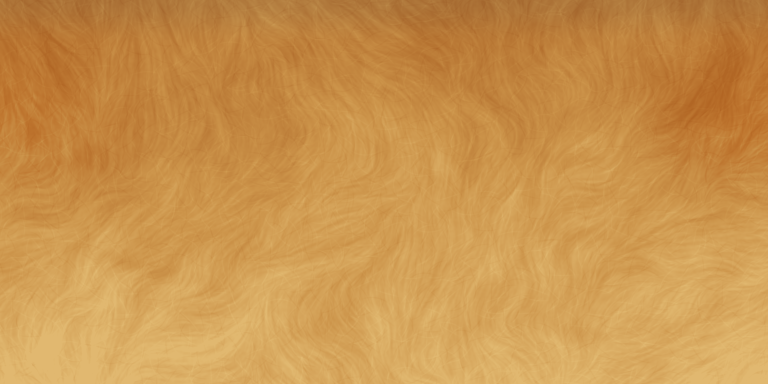
Reproduce this texture procedurally as a Shadertoy shader.

```glsl
// Soft golden fur: a vertical light gradient with darker, redder sides,
// noise smeared along a swirling flow field for the nap and its tufts,
// and layers of fine curved hairs scattered over jittered grids.

const vec3 SHADE_COLOR = vec3(0.715, 0.455, 0.195);
const vec3 BODY_COLOR  = vec3(0.80, 0.58, 0.29);
const vec3 LIGHT_COLOR = vec3(0.875, 0.71, 0.425);
const vec3 RUST_TINT   = vec3(0.01, -0.03, -0.04);
const vec3 TOP_TINT    = vec3(-0.05, -0.02, 0.01);

const float TONE_BOTTOM  = 0.93;  // tone at the lower edge
const float TONE_FALL    = 0.80;  // darkening towards the top
const float SIDE_SHADE   = 0.28;
const float CLOUD_AMOUNT = 0.55;
const float TUFT_AMOUNT  = 0.38;
const float NAP_AMOUNT   = 0.62;
const float HAIR_AMOUNT  = 0.06;
const float CREASE_AMOUNT = 0.07;

const float FLOW_ANGLE = 0.95;    // mean lie of the fur, in radians
const float FLOW_SWING = 2.8;
const float FLOW_RUFFLE = 1.8;    // smaller disorder of the lie
const float FLOW_SCALE = 2.3;
const float HAIR_CELL  = 0.032;
const float HAIR_WIDTH = 0.0008;
const int HAIR_LAYERS  = 4;
const int SMEAR_STEPS  = 8;

// Integer hash: two values in 0..1 per lattice point
vec2 hash2(vec2 cell) {
    uvec2 v = uvec2(ivec2(cell)) * 1664525u + 1013904223u;
    v.x += v.y * 1664525u;
    v.y += v.x * 1664525u;
    v ^= v >> 16u;
    v.x += v.y * 1664525u;
    v.y += v.x * 1664525u;
    v ^= v >> 16u;
    return vec2(v & 65535u) / 65535.0;
}

float noise(vec2 p) {
    vec2 i = floor(p), f = p - i;
    f = f * f * (3.0 - 2.0 * f);
    float low  = mix(hash2(i).x, hash2(i + vec2(1, 0)).x, f.x);
    float high = mix(hash2(i + vec2(0, 1)).x, hash2(i + vec2(1, 1)).x, f.x);
    return mix(low, high, f.y);
}

float fbm(vec2 p) {
    float sum = 0.0, weight = 0.5;
    for (int i = 0; i < 4; i++) {
        sum += weight * noise(p);
        p = p * 2.03 + 17.3;
        weight *= 0.5;
    }
    return sum / 0.9375;
}

// Direction in which the fur lies
vec2 flow(vec2 p) {
    float angle = FLOW_ANGLE + FLOW_SWING * (noise(p * FLOW_SCALE + 5.0) - 0.5);
    angle += FLOW_RUFFLE * (noise(p * FLOW_SCALE * 4.3 + 71.0) - 0.5);
    return vec2(cos(angle), sin(angle));
}

// Noise averaged along the flow in both directions, centred on zero
float smear(vec2 p, float frequency, float stride) {
    float sum = 0.0;
    for (int side = -1; side <= 1; side += 2) {
        vec2 q = p;
        for (int i = 0; i < SMEAR_STEPS; i++) {
            q += float(side) * stride * flow(q);
            sum += noise(q * frequency);
        }
    }
    return sum / float(2 * SMEAR_STEPS) - 0.5;
}

// One curved hair per grid cell, some light and some dark
float hairs(vec2 p, float cellSize, float width, float seed) {
    float blur = width + 1.0 / iResolution.y;
    vec2 home = floor(p / cellSize);
    float sum = 0.0;
    for (int y = -1; y <= 1; y++)
    for (int x = -1; x <= 1; x++) {
        vec2 cell = home + vec2(x, y);
        vec2 place = hash2(cell + seed * 57.0);
        vec2 trait = hash2(cell + seed * 57.0 + 400.0) - 0.5;
        vec2 center = (cell + place) * cellSize;
        vec2 along = normalize(flow(center) + 1.5 * trait.x * flow(center).yx * vec2(-1, 1));
        vec2 d = p - center;
        float a = dot(d, along) / cellSize;
        float b = dot(d, vec2(-along.y, along.x)) + trait.y * a * a * cellSize;
        float body = 1.0 - smoothstep(0.0, blur, abs(b));
        float ends = 1.0 - smoothstep(0.2, 0.9, abs(a));
        sum += body * ends * (place.x > 0.45 ? 1.0 : -1.0);
    }
    return sum;
}

void mainImage(out vec4 fragColor, in vec2 fragCoord) {
    vec2 p = fragCoord / iResolution.y;
    float height = p.y;
    float fromMiddle = abs(2.0 * fragCoord.x / iResolution.x - 1.0);

    // Broad light and shade, with clouds drawn out along a diagonal
    float band = (height - 0.66) / 0.22;
    float side = smoothstep(0.5, 1.0, fromMiddle) * exp(-band * band);
    vec2 slant = vec2(dot(p, vec2(0.8, 0.6)), dot(p, vec2(-0.6, 0.8)));
    float cloud = fbm(slant * vec2(2.6, 4.2) + 31.0) - 0.5;
    float tone = TONE_BOTTOM - TONE_FALL * height - SIDE_SHADE * side;
    tone += CLOUD_AMOUNT * cloud;

    // Tufts, creases, nap and single hairs
    tone += TUFT_AMOUNT * smear(p, 28.0, 0.009);
    tone += NAP_AMOUNT * smear(p, 150.0, 0.004);
    tone += CREASE_AMOUNT * hairs(p, 0.3, 0.035, 9.0);
    for (int i = 0; i < HAIR_LAYERS; i++) {
        float layer = float(i);
        tone += HAIR_AMOUNT * hairs(p + layer * 0.37, HAIR_CELL * (1.0 + 0.25 * layer), HAIR_WIDTH, layer);
    }

    // Tone to colour, with rust in the shaded patches and a brown upper edge
    vec3 color = mix(SHADE_COLOR, BODY_COLOR, clamp(2.0 * tone, -0.3, 1.0));
    color = mix(color, LIGHT_COLOR, clamp(2.0 * tone - 1.0, 0.0, 1.1));
    color += RUST_TINT * side * smoothstep(0.5, 0.1, tone);
    color += TOP_TINT * smoothstep(0.88, 1.0, height);
    fragColor = vec4(color, 1.0);
}
```
